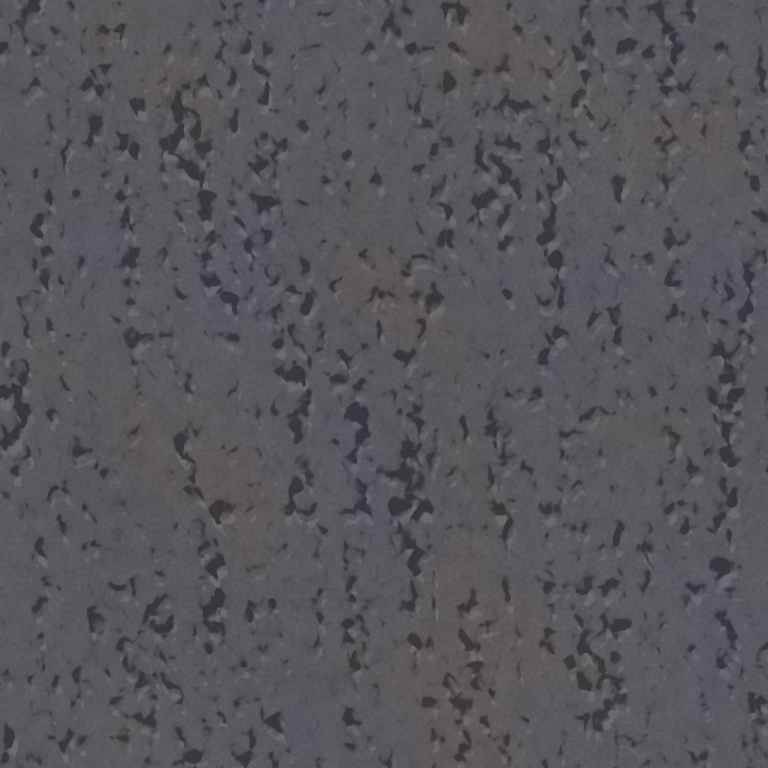
Reproduce this texture procedurally as a WebGL 1 fragment shader.

```glsl
precision highp float;

uniform vec2 u_resolution;

const vec3 STONE = vec3(0.356, 0.347, 0.365);
const vec3 PIT = vec3(0.215, 0.207, 0.226);
const vec3 RIM = vec3(0.435, 0.427, 0.442);
const vec3 WARM = vec3(0.012, 0.004, -0.014);
const vec3 COOL = vec3(-0.010, -0.006, 0.024);

vec2 hashGradient(vec2 cell) {
  vec3 h = fract(cell.xyx * vec3(0.1031, 0.1030, 0.0973));
  h += dot(h, h.yzx + 33.33);
  float angle = 6.28318 * fract((h.x + h.y) * h.z);
  return vec2(cos(angle), sin(angle));
}

float gradientNoise(vec2 p) {
  vec2 cell = floor(p);
  vec2 f = p - cell;
  vec2 blend = f * f * f * (f * (f * 6.0 - 15.0) + 10.0);
  float a = dot(hashGradient(cell), f);
  float b = dot(hashGradient(cell + vec2(1.0, 0.0)), f - vec2(1.0, 0.0));
  float c = dot(hashGradient(cell + vec2(0.0, 1.0)), f - vec2(0.0, 1.0));
  float d = dot(hashGradient(cell + 1.0), f - 1.0);
  return mix(mix(a, b, blend.x), mix(c, d, blend.x), blend.y);
}

float fbm(vec2 p) {
  float sum = 0.0;
  float amplitude = 1.0;
  for (int i = 0; i < 3; i++) {
    sum += amplitude * gradientNoise(p);
    p = p * 2.03 + 17.7;
    amplitude *= 0.5;
  }
  return sum;
}

// Vertical weathering streaks, gathered into loose patches
float streaks(vec2 p) {
  float narrow = gradientNoise(p * vec2(27.0, 4.5) + 40.0);
  float patches = gradientNoise(p * vec2(5.0, 3.0) + 90.0);
  return 0.65 * narrow + 0.32 * patches;
}

// Ragged pit depth: high values are deep
float pitField(vec2 p) {
  vec2 warp = vec2(gradientNoise(p * 48.0 + 5.0), gradientNoise(p * 48.0 + 71.0));
  vec2 q = p + 0.009 * warp;
  float chips = gradientNoise(q * vec2(54.0, 40.0) + 11.0);
  float crumbs = gradientNoise(q * vec2(105.0, 88.0) + 23.0);
  return chips + 0.5 * crumbs + streaks(p);
}

void main() {
  vec2 p = gl_FragCoord.xy / min(u_resolution.x, u_resolution.y);

  // Pits, their soft surroundings and the lit ledge beneath each
  float depth = pitField(p);
  float above = pitField(p + vec2(-0.004, 0.014));
  float pit = smoothstep(0.27, 0.52, depth);
  float hollow = smoothstep(0.02, 0.38, depth);
  float ledge = smoothstep(0.20, 0.48, above - 0.45 * max(depth, 0.0));
  float broken = smoothstep(-0.25, 0.25, gradientNoise(p * 62.0 + 130.0));

  // Stone with mottling and fine grain
  float mottle = fbm(p * vec2(36.0, 30.0) + 200.0);
  float grain = gradientNoise(p * 190.0 + 300.0);
  vec3 color = STONE + 0.022 * mottle + 0.028 * grain;
  color -= 0.030 * hollow;
  color = mix(color, RIM, 0.85 * ledge * broken * (1.0 - pit));
  color = mix(color, PIT + 0.02 * grain, 0.88 * pit);

  // Broad faint stains
  float stain = fbm(p * 4.0 + 400.0);
  color += WARM * smoothstep(0.15, 0.6, stain) + COOL * smoothstep(0.15, 0.6, -stain);
  color += 0.015 * gradientNoise(p * 3.0 + 500.0);

  gl_FragColor = vec4(color, 1.0);
}
```
